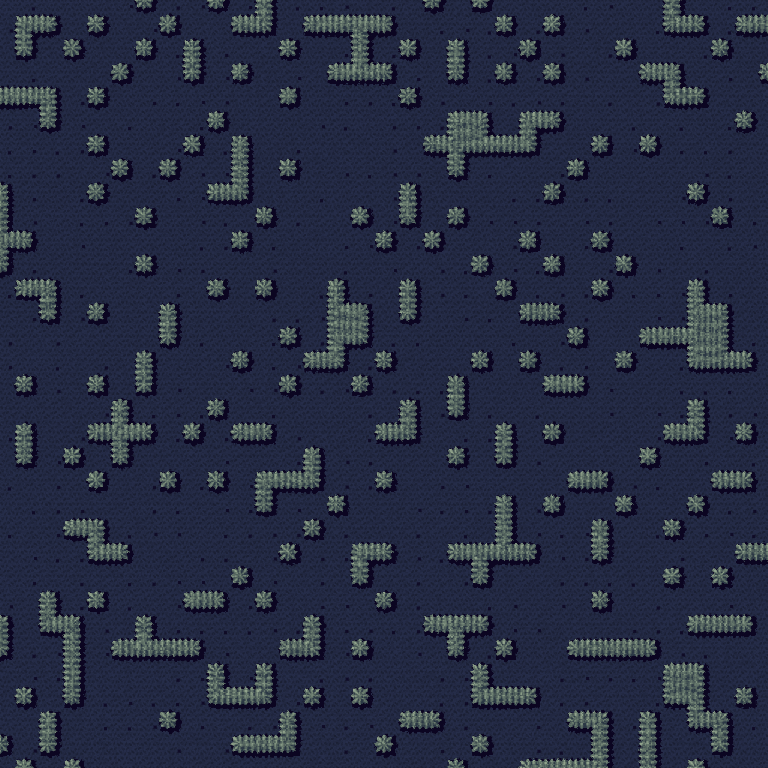
Reproduce this pattern procedurally as a Shadertoy shader.

```glsl
// Mossy stone walls scattered on dark blue ground, as in a top-down tile map.
// Random lattice points are stones; adjacent stones join into walls, measured by
// a skeleton distance, with ragged toothed rims, a cast shadow and fine grain.

const float CELLS = 32.0;          // lattice points across the canvas
const float STONE_SHARE = 0.262;   // chance that a lattice point holds a stone
const float RADIUS = 0.335;        // half width of a wall, in cells
const float TOOTH_DEPTH = 0.04;
const float RAGGEDNESS = 0.07;     // grain-sized roughness of the rims
const float TEETH = 4.0;           // teeth per cell along a rim
const float SHADOW_RADIUS = 0.45;
const vec2 SHADOW_SHIFT = vec2(0.09, -0.08);
const float GRAINS = 16.0;         // grain squares per cell
const float PIT_SHARE = 0.55;      // chance of a small pit in a ground cell
const float TAU = 6.2831853;

const vec3 GROUND = vec3(0.13, 0.155, 0.255);
const vec3 SHADOW = vec3(0.045, 0.02, 0.13);
const vec3 STONE[4] = vec3[4](
    vec3(0.17, 0.22, 0.27), vec3(0.30, 0.36, 0.35),
    vec3(0.41, 0.48, 0.43), vec3(0.57, 0.64, 0.55));

float hash(vec2 p) {
    uvec2 q = uvec2(ivec2(floor(p)) + 4096) * uvec2(1597u, 7919u);
    uint n = (q.x ^ (q.y << 7)) * 48271u;
    n = (n ^ (n >> 15)) * 668265u;
    n = (n ^ (n >> 13)) * 374761u;
    return float((n ^ (n >> 16)) & 65535u) / 65536.0;
}

bool isStone(vec2 point) {
    return hash(point + 137.0) < STONE_SHARE;
}

// Corners of the unit square, counterclockwise
vec2 corner(int i) {
    i = i & 3;
    return vec2(i == 1 || i == 2 ? 1.0 : 0.0, i >= 2 ? 1.0 : 0.0);
}

// Vector from the nearest part of the wall skeleton to p; zero in solid blocks
vec2 fromSkeleton(vec2 p) {
    vec2 base = floor(p), f = p - base, best = vec2(9.0);
    bool solid = true;
    for (int i = 0; i < 4; i++) {
        vec2 a = corner(i), b = corner(i + 1);
        bool hasA = isStone(base + a);
        solid = solid && hasA;
        if (hasA) {
            float along = isStone(base + b) ? clamp(dot(f - a, b - a), 0.0, 1.0) : 0.0;
            vec2 v = f - mix(a, b, along);
            if (dot(v, v) < dot(best, best)) best = v;
        }
    }
    return solid ? vec2(0.0) : best;
}

// Length with slightly squared corners
float squareLength(vec2 v) {
    v = abs(v);
    return pow(v.x * v.x * v.x + v.y * v.y * v.y + 1e-9, 1.0 / 3.0);
}

// Wave that runs along straight rims and fans around rounded ends
float rimWave(vec2 p, vec2 v) {
    vec2 root = p - v;
    float angle = atan(v.y, v.x + 1e-5);
    return cos(TAU * TEETH * (root.x + root.y) + 2.0 * TEETH * angle);
}

vec3 groundColor(vec2 p, float grain) {
    // Short slanted strokes from layered sines
    float strokes = sin(TAU * (4.0 * p.y - p.x + 0.3 * sin(TAU * 2.0 * p.x)))
                  * sin(TAU * (3.0 * p.x + p.y));
    float dash = smoothstep(0.15, 0.5, strokes) - 0.3;
    vec3 color = GROUND * (1.0 - 0.19 * dash + 0.16 * (grain - 0.5));
    // Small dark pits
    vec2 cell = floor(p);
    vec2 pit = abs(p - cell - vec2(0.38, 0.62) - 0.12 * hash(cell + 71.0));
    float inPit = 1.0 - smoothstep(0.045, 0.085, max(pit.x, pit.y));
    return mix(color, SHADOW, 0.8 * inPit * step(hash(cell + 43.0), PIT_SHARE));
}

vec3 stoneColor(vec2 p, vec2 v, float d, float wave, float grain) {
    float weave = 0.6 * cos(TAU * TEETH * p.x) + 0.4 * cos(TAU * 2.0 * p.y);
    float ridge = mix(weave, wave, smoothstep(0.03, 0.16, d));
    float light = dot(v, vec2(-0.45, 0.55));
    float tone = 0.39 + 0.29 * ridge + light + 0.55 * (grain - 0.5);
    float level = clamp(tone, 0.0, 0.999) * 3.0;
    int i = int(level);
    return mix(STONE[i], STONE[i + 1], fract(level));
}

void mainImage(out vec4 fragColor, in vec2 fragCoord) {
    vec2 p = fragCoord / iResolution.y * CELLS;
    float soft = 0.4 * CELLS / iResolution.y;
    float grain = hash(p * GRAINS + 5.0);
    float rough = RAGGEDNESS * (grain - 0.5);

    vec3 color = groundColor(p, grain);

    // Ragged shadow toward the lower right
    vec2 shaded = p - SHADOW_SHIFT;
    vec2 s = fromSkeleton(shaded);
    float shadowEdge = squareLength(s) - SHADOW_RADIUS + rough
                     - TOOTH_DEPTH * rimWave(shaded, s);
    color = mix(color, SHADOW, 1.0 - smoothstep(-soft, soft, shadowEdge));

    // Toothed stone on top
    vec2 v = fromSkeleton(p);
    float d = squareLength(v), wave = rimWave(p, v);
    float stoneEdge = d - RADIUS + rough - TOOTH_DEPTH * wave;
    vec3 stone = stoneColor(p, v, d, wave, grain);
    color = mix(color, stone, 1.0 - smoothstep(-soft, soft, stoneEdge));

    fragColor = vec4(color, 1.0);
}
```
